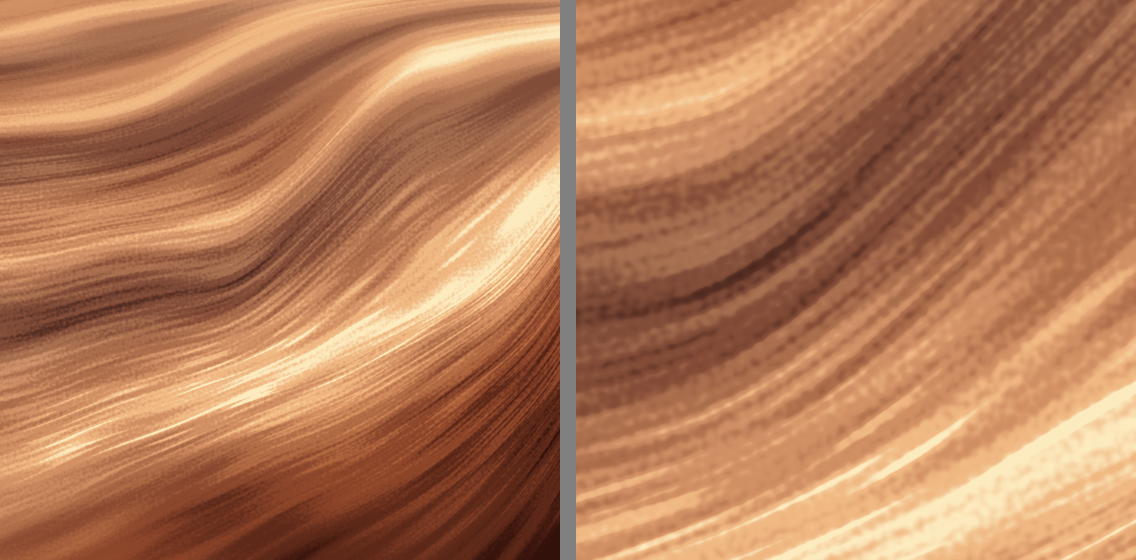
Left, the full canvas; right, a detail of the centre.
A WebGL 1 fragment shader for this texture:

```glsl
precision highp float;
// Glowing brushed wood: flowing ridges with fine fibres that follow them.
// Crest curves define a flow coordinate; gradient noise stretched along it
// makes the fibres, and a tone built from crest glows picks the colour.

uniform vec2 u_resolution;

const vec3 SHADOW = vec3(0.19, 0.07, 0.05);
const vec3 UMBER  = vec3(0.35, 0.17, 0.12);
const vec3 BROWN  = vec3(0.53, 0.29, 0.20);
const vec3 COPPER = vec3(0.68, 0.43, 0.29);
const vec3 TAN    = vec3(0.82, 0.56, 0.39);
const vec3 GOLD   = vec3(0.94, 0.72, 0.51);
const vec3 CREAM  = vec3(0.99, 0.92, 0.75);

const float BASE_TONE    = 0.55;
const float HOLLOW_DEPTH = 0.21;
const float FIBRE_FREQ   = 14.0;   // coarsest fibres per canvas height
const float FIBRE_AMOUNT = 0.19;
const float GRAIN_FREQ   = 170.0;
const float GRAIN_AMOUNT = 0.09;
const float WOBBLE       = 0.014;
const float FLOW_SCALE   = 0.4;    // height of one band in flow units

// Unit gradient with a pseudo-random direction for a lattice cell.
vec2 cellGradient(vec2 cell) {
  vec3 h = fract(cell.xyx * vec3(0.1031, 0.1030, 0.0973));
  h += dot(h, h.yzx + 33.33);
  float angle = 6.28318 * fract((h.x + h.y) * h.z);
  return vec2(cos(angle), sin(angle));
}

float gradientNoise(vec2 p) {
  vec2 i = floor(p);
  vec2 f = fract(p);
  vec2 u = f * f * f * (f * (f * 6.0 - 15.0) + 10.0);
  vec2 e = vec2(1.0, 0.0);
  float low = mix(dot(cellGradient(i), f),
                  dot(cellGradient(i + e.xy), f - e.xy), u.x);
  float high = mix(dot(cellGradient(i + e.yx), f - e.yx),
                   dot(cellGradient(i + e.xx), f - e.xx), u.x);
  return mix(low, high, u.y);
}

// Heights of the four crests, from the nearest (x) to the farthest (w).
vec4 crestHeights(float x) {
  return vec4(0.135 + 0.385 * x + 0.14 * pow(x, 8.0),
              0.53 + 0.17 * x + 0.23 * smoothstep(0.4, 0.78, x),
              0.775 + 0.07 * x + 0.17 * smoothstep(0.12, 0.65, x),
              0.94 + 0.17 * x);
}

// Band number plus position within it: 0 on the nearest crest, 3 on the farthest.
float bandCoordinate(float y, vec4 crest) {
  if (y < crest.x) return (y - crest.x) / FLOW_SCALE;
  if (y < crest.y) return (y - crest.x) / (crest.y - crest.x);
  if (y < crest.z) return 1.0 + (y - crest.y) / (crest.z - crest.y);
  return 2.0 + (y - crest.z) / (crest.w - crest.z);
}

// Soft light around a crest, with its own reach above and below.
float crestGlow(float d, float above, float below) {
  float r = d / (d > 0.0 ? above : below);
  return exp(-r * r);
}

vec3 woodRamp(float t) {
  vec3 c = mix(SHADOW, UMBER, smoothstep(0.0, 0.16, t));
  c = mix(c, BROWN, smoothstep(0.16, 0.33, t));
  c = mix(c, COPPER, smoothstep(0.33, 0.50, t));
  c = mix(c, TAN, smoothstep(0.50, 0.66, t));
  c = mix(c, GOLD, smoothstep(0.66, 0.82, t));
  return mix(c, CREAM, smoothstep(0.82, 1.02, t));
}

void main() {
  vec2 p = gl_FragCoord.xy / u_resolution;
  float y = p.y + WOBBLE * gradientNoise(p * 4.0 + 7.0);
  vec4 crest = crestHeights(p.x);
  vec4 d = vec4(y) - crest;
  float band = bandCoordinate(y, crest);
  float under = max(-d.x, 0.0);

  // Fibres follow the bands, turning steeper toward the right.
  float flow = band;
  if (band < 0.0) flow *= 1.0 + 0.7 * p.x;
  else if (band < 1.0) flow -= 0.28 * sin(3.14159 * band) * smoothstep(0.35, 1.0, p.x);
  float across = flow * FLOW_SCALE + 0.01 * gradientNoise(p * 3.0);
  float along = 0.8 * (p.x + p.y);

  // Finer fibres vanish outside the zone of focus.
  float focus = smoothstep(0.0, 0.3, p.y) * (1.0 - smoothstep(0.6, 0.9, p.y));
  float fibres = 0.0;
  float strand = 0.0;
  float freq = FIBRE_FREQ;
  for (int i = 0; i < 3; i++) {
    float layer = float(i);
    strand = gradientNoise(vec2(across * freq, along * (1.6 + 2.2 * layer)) + 31.0 * layer);
    fibres += strand * mix(1.0 / (1.0 + 2.0 * layer * layer), 1.0, focus);
    freq *= 2.8;
  }
  float grain = gradientNoise(p * GRAIN_FREQ) * mix(0.35, 1.0, focus);

  // Tone: dark hollows beneath the crests, shade in front, light on top.
  float hollow = exp(-pow((fract(band) - 0.7) / 0.24, 2.0)) * step(0.0, band);
  float glowNear = crestGlow(d.x, 0.10, 0.085);
  float tone = BASE_TONE - HOLLOW_DEPTH * hollow * (1.0 - 0.5 * p.x) - 0.95 * under;
  tone += glowNear * (0.10 + 0.33 * smoothstep(0.0, 0.9, p.x));
  tone += crestGlow(d.y, 0.05, 0.035) * (0.21 + 0.24 * smoothstep(0.6, 0.82, p.x));
  tone += crestGlow(d.z, 0.04, 0.022) * 0.24 + crestGlow(d.w, 0.05, 0.04) * 0.2;
  tone += 0.12 * gradientNoise(p * vec2(3.0, 5.0) + 19.0);
  tone += FIBRE_AMOUNT * fibres + GRAIN_AMOUNT * grain;
  tone += 0.22 * glowNear * smoothstep(0.12, 0.45, strand) * focus;

  // Warmer wood in front, greyer wood in the hollows.
  vec3 color = woodRamp(tone);
  color *= mix(vec3(1.0), vec3(1.04, 0.93, 0.80), smoothstep(0.03, 0.25, under));
  float grey = dot(color, vec3(0.3, 0.59, 0.11));
  color = mix(color, vec3(grey), 0.14 * hollow);
  gl_FragColor = vec4(color, 1.0);
}
```
